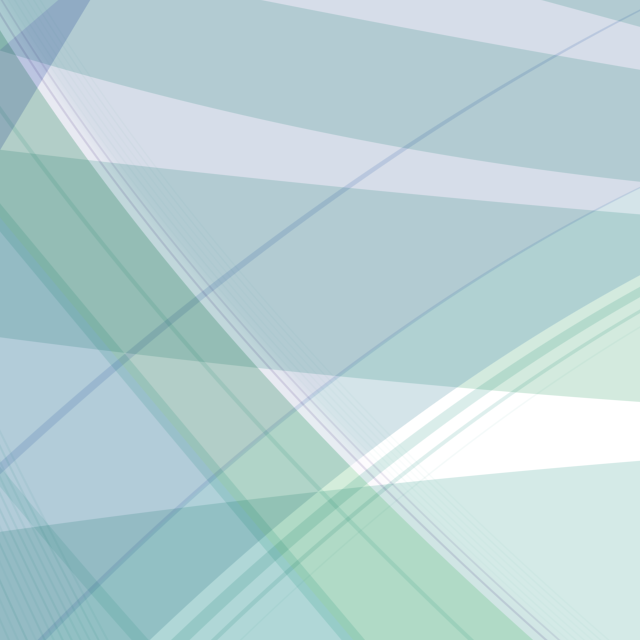
This background is drawn by a WebGL 2 fragment shader. Its source:

```glsl
#version 300 es
precision highp float;

uniform vec2 u_resolution;
out vec4 outColor;

// Multiplicative tints of the translucent sheets
const vec3 LAVENDER = vec3(0.840, 0.868, 0.912);
const vec3 PALE_BLUE = vec3(0.830, 0.893, 0.912);
const vec3 TEAL = vec3(0.830, 0.918, 0.905);
const vec3 MINT = vec3(0.995, 1.000, 0.962);
const vec3 GREEN = vec3(0.830, 0.930, 0.858);
const vec3 BLUE = vec3(0.830, 0.920, 0.932);
const vec3 STRIPE = vec3(0.860, 0.945, 0.930);
const vec3 VIOLET = vec3(0.850, 0.890, 0.950);
const vec3 MAUVE = vec3(0.870, 0.850, 0.910);
const vec3 WEDGE = vec3(0.900, 0.885, 0.970);

// Curves given by their heights at 0, 0.5 and 1
const vec3 BAND_CORNER = vec3(1.229, 1.094, 0.958);
const vec3 BAND_A_TOP = vec3(1.085, 0.982, 0.891);
const vec3 BAND_A_BASE = vec3(0.921, 0.794, 0.716);
const vec3 BAND_B_TOP = vec3(0.766, 0.711, 0.665);
const vec3 BAND_B_BASE = vec3(0.473, 0.415, 0.372);
const vec3 BAND_C_TOP = vec3(0.169, 0.232, 0.280);
const vec3 RISE_RIM = vec3(-0.238, 0.234, 0.570);
const vec3 RISE_UPPER = vec3(0.268, 0.677, 0.984);
const vec3 RISE_LOWER = vec3(-0.068, 0.391, 0.707);
const vec3 FALL_EDGE = vec3(0.833, 0.337, -0.029);
const vec3 FALL_LINE = vec3(0.736, 0.259, -0.117);
const vec3 FALL_STRIPE = vec3(0.552, 0.133, -0.280);
const vec3 FALL_CORNER = vec3(0.219, -0.195, -0.547);

const float SOFTNESS = 0.0012;
const int FAN_LINES = 6;
const int HATCH_LINES = 12;

float hash(float n) {
    return fract(sin(n * 127.1) * 43758.5453);
}

// Signed distance to a parabola through three heights, positive above
float above(vec2 p, vec3 k) {
    float a = 2.0 * (k.x - 2.0 * k.y + k.z);
    float b = -3.0 * k.x + 4.0 * k.y - k.z;
    float slope = 2.0 * a * p.x + b;
    return (p.y - (a * p.x + b) * p.x - k.x) / sqrt(1.0 + slope * slope);
}

float fill(float d) {
    float w = max(SOFTNESS, 0.7 / u_resolution.y);
    return smoothstep(-w, w, d);
}

float stroke(float d, float halfWidth) {
    return fill(halfWidth - abs(d));
}

vec3 tint(vec3 color, vec3 factor, float amount) {
    return color * mix(vec3(1.0), factor, amount);
}

void main() {
    vec2 p = gl_FragCoord.xy / u_resolution;
    vec2 q = p.yx;
    vec3 color = vec3(1.0);

    // Lavender field outside the rising rim
    float rim = above(p, RISE_RIM);
    float lower = above(p, RISE_LOWER);
    color = tint(color, mix(PALE_BLUE, LAVENDER, fill(lower)), fill(rim));

    // Pale glow beside the falling edge
    float edge = above(q, FALL_EDGE);
    float glow = 0.55 * (1.0 - smoothstep(0.006, 0.045, edge)) * fill(edge);
    color = mix(color, vec3(0.97, 0.96, 0.98), glow);

    // Broad horizontal bands
    float bandB = fill(above(p, BAND_B_BASE)) * fill(-above(p, BAND_B_TOP));
    float bands = fill(above(p, BAND_CORNER)) + bandB + fill(-above(p, BAND_C_TOP))
        + fill(above(p, BAND_A_BASE)) * fill(-above(p, BAND_A_TOP));
    color = tint(color, TEAL, bands);
    color = tint(color, MINT, bandB * fill(-rim));

    // Falling sheet: green beside the edge, blue beyond the stripe
    float stripe = above(q, FALL_STRIPE);
    color = tint(color, mix(BLUE, GREEN, fill(stripe)), fill(-edge));
    color = tint(color, STRIPE, stroke(stripe, 0.014));
    color = tint(color, STRIPE, 0.8 * stroke(above(q, FALL_LINE), 0.0032));

    // Stripes inside the rising rim, narrowing to the right
    float taper = mix(1.08, 0.68, p.x);
    color = tint(color, TEAL, 0.85 * stroke(rim + 0.034 * taper, 0.0105 * taper));
    color = tint(color, TEAL, 0.75 * stroke(rim + 0.073 * taper, 0.0038 * taper));
    color = tint(color, TEAL, 0.25 * stroke(rim + 0.105 * taper, 0.0012));

    // Rising violet lines
    float upper = above(p, RISE_UPPER);
    color = tint(color, VIOLET, 0.9 * stroke(upper, mix(0.0068, 0.0012, p.x)));
    color = tint(color, VIOLET, 0.8 * stroke(lower, mix(0.0050, 0.0010, p.x)));

    // Fine lines fanning out from the falling edge
    color = tint(color, MAUVE, 0.8 * stroke(edge - 0.0135, 0.0016));
    color = tint(color, MAUVE, 0.6 * stroke(edge - 0.0270, 0.0014));
    for (int i = 0; i < FAN_LINES; i++) {
        float n = float(i);
        float strength = 0.12 + 0.13 * hash(n + 3.0);
        color = tint(color, TEAL, strength * stroke(edge - 0.036 - 0.0085 * n, 0.0011));
    }

    // Corner stripe and hatching at the lower left
    color = tint(color, STRIPE, 0.8 * stroke(above(q, FALL_CORNER), 0.0100));
    for (int i = 0; i < HATCH_LINES; i++) {
        float n = float(i);
        vec3 curve = vec3(0.168, -0.085, -0.310) - vec3(0.014, 0.010, 0.006) * n;
        float strength = 0.25 + 0.45 * hash(n + 11.0);
        color = tint(color, STRIPE, strength * stroke(above(q, curve), 0.0016));
    }

    // Blue wedge at the upper left
    float wedge = dot(vec2(p.x, 1.0 - p.y) - vec2(0.141, 0.0), vec2(-0.857, -0.515));
    float fold = dot(vec2(p.x, 1.0 - p.y) - vec2(0.091, 0.0), vec2(0.651, 0.759));
    color = tint(color, BLUE, 0.6 * fill(wedge));
    color = tint(color, WEDGE, fill(wedge) * fill(fold));

    outColor = vec4(color, 1.0);
}
```
